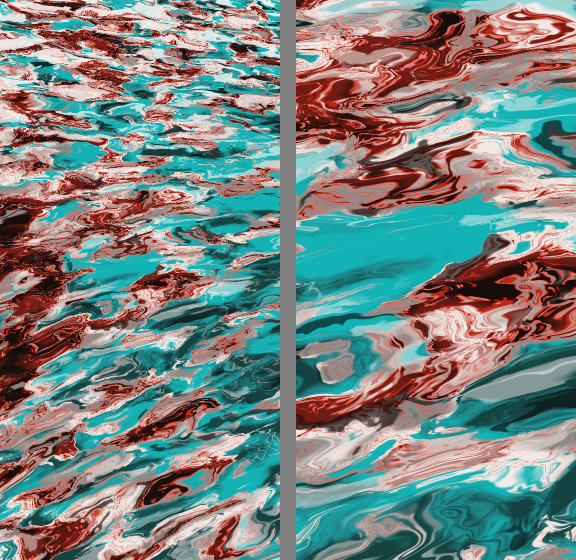
Left: the whole. Right: its middle third, enlarged.
This texture is drawn by a Shadertoy shader. Its source:

```glsl
float hash(vec2 p) {
    vec3 a = fract(vec3(p.xyx) * 0.1031);
    a += dot(a, a.yzx + 33.33);
    return fract((a.x + a.y) * a.z);
}

float noise(vec2 p) {
    vec2 i = floor(p), f = fract(p);
    f = f * f * f * (f * (f * 6.0 - 15.0) + 10.0);
    float low = mix(hash(i), hash(i + vec2(1, 0)), f.x);
    float high = mix(hash(i + vec2(0, 1)), hash(i + vec2(1, 1)), f.x);
    return mix(low, high, f.y);
}

float fbm(vec2 p) {
    float sum = 0.0, weight = 0.533;
    for (int i = 0; i < 4; i++) {
        sum += weight * noise(p);
        p = mat2(1.6, 0.9, -0.9, 1.6) * p + 13.7;
        weight *= 0.5;
    }
    return sum;
}

vec2 fbm2(vec2 p, float seed) {
    return vec2(fbm(p + seed), fbm(p + seed + 14.3)) - 0.5;
}

// Ripples shrink and flatten with distance, and change their slant
vec2 waterPlane(vec2 uv) {
    float x = uv.x - 0.5;
    float y = uv.y - x * mix(0.38, -0.12, smoothstep(0.3, 2.0, uv.y));
    return vec2(x * 6.8 * exp(0.42 * y), 23.0 * exp(0.66 * y));
}

vec3 tealWater(float shade) {
    vec3 bright = vec3(0.07, 0.70, 0.71);
    vec3 middle = vec3(0.12, 0.53, 0.54);
    vec3 deep = vec3(0.08, 0.26, 0.25);
    vec3 c = mix(bright, middle, smoothstep(0.46, 0.62, shade));
    return mix(c, deep, smoothstep(0.58, 0.72, shade));
}

vec3 waterColor(vec2 uv) {
    float far = smoothstep(1.0, 2.0, uv.y);
    float near = 1.0 - smoothstep(0.1, 0.9, uv.y);

    // Two stages of warping bend the reflections
    vec2 plane = waterPlane(uv);
    vec2 swell = plane + 2.6 * fbm2(plane * 0.5, 3.0);
    vec2 bent = swell + 1.7 * fbm2(swell * 1.2, 31.0);

    // Tone runs from teal through pale and red to dark
    float tone = (fbm(bent * 0.75) - 0.5) / 0.13;
    tone += 1.8 * (0.5 - uv.x) * (1.0 - 0.5 * far) - 0.1 * far;
    float ring = sin(44.0 * fbm(bent * 1.2 + 9.0));
    float fineRing = sin(56.0 * fbm(bent * 1.7 + 43.0));
    float ripple = 0.75 * ring + 0.45 * fineRing;
    tone += ripple * mix(0.2, 0.95, smoothstep(-0.3, 1.0, tone));

    float sheen = fbm(swell * vec2(0.9, 1.1) + 80.0);
    vec3 teal = tealWater(fbm(swell * 0.8 + 60.0) + 0.04 * ripple - 0.02 * far);
    vec3 pale = mix(vec3(0.57, 0.55, 0.54), vec3(0.95, 0.91, 0.89),
                    smoothstep(0.33, 0.66, sheen + 0.06 * far + 0.05 * ripple));
    vec3 pink = mix(vec3(0.70, 0.40, 0.36), vec3(0.90, 0.62, 0.57), sheen);
    vec3 red = mix(vec3(0.74, 0.15, 0.09), vec3(0.86, 0.32, 0.16),
                   near * (1.0 - uv.x) * smoothstep(0.35, 0.6, sheen));
    vec3 dark = mix(vec3(0.09, 0.05, 0.04), vec3(0.44, 0.11, 0.08),
                    smoothstep(0.35, 0.6, sheen));

    vec3 c = mix(teal, pale, smoothstep(-0.58, -0.26, tone));
    c = mix(c, pink, smoothstep(0.42, 0.66, tone));
    c = mix(c, red, smoothstep(0.94, 1.12, tone));
    c = mix(c, dark, smoothstep(1.36, 1.56, tone));

    // Thin red contours inside the pale reflections
    float paleArea = smoothstep(-0.4, -0.1, tone) * (1.0 - smoothstep(0.6, 0.9, tone));
    float contour = 1.0 - smoothstep(0.08, 0.4, abs(fineRing));
    c = mix(c, vec3(0.80, 0.28, 0.23), 0.6 * contour * paleArea);

    // Thin pale wisps drifting over the teal
    float wisp = 1.0 - smoothstep(0.006, 0.026, abs(fbm(bent * 0.9 + 150.0) - 0.47));
    float tealArea = 1.0 - smoothstep(-0.6, -0.3, tone);
    c = mix(c, pale, 0.6 * wisp * tealArea);

    // White glints and black troughs, stronger in the distance
    float crest = fbm(bent * vec2(0.7, 1.4) + 120.0);
    c = mix(c, vec3(0.96, 0.94, 0.93),
            mix(0.5, 0.9, far) * smoothstep(0.62, 0.70, crest + 0.05 * far));
    float trough = 1.0 - smoothstep(0.26, 0.31, crest);
    return mix(c, vec3(0.05, 0.06, 0.06), mix(0.65, 0.9, far) * trough);
}

void mainImage(out vec4 fragColor, in vec2 fragCoord) {
    // Four samples smooth the fine contours
    vec3 sum = vec3(0.0);
    for (int i = 0; i < 4; i++) {
        vec2 offset = vec2(i % 2, i / 2) * 0.5 - 0.25;
        sum += waterColor((fragCoord + offset) / iResolution.x);
    }
    fragColor = vec4(sum / 4.0, 1.0);
}
```
